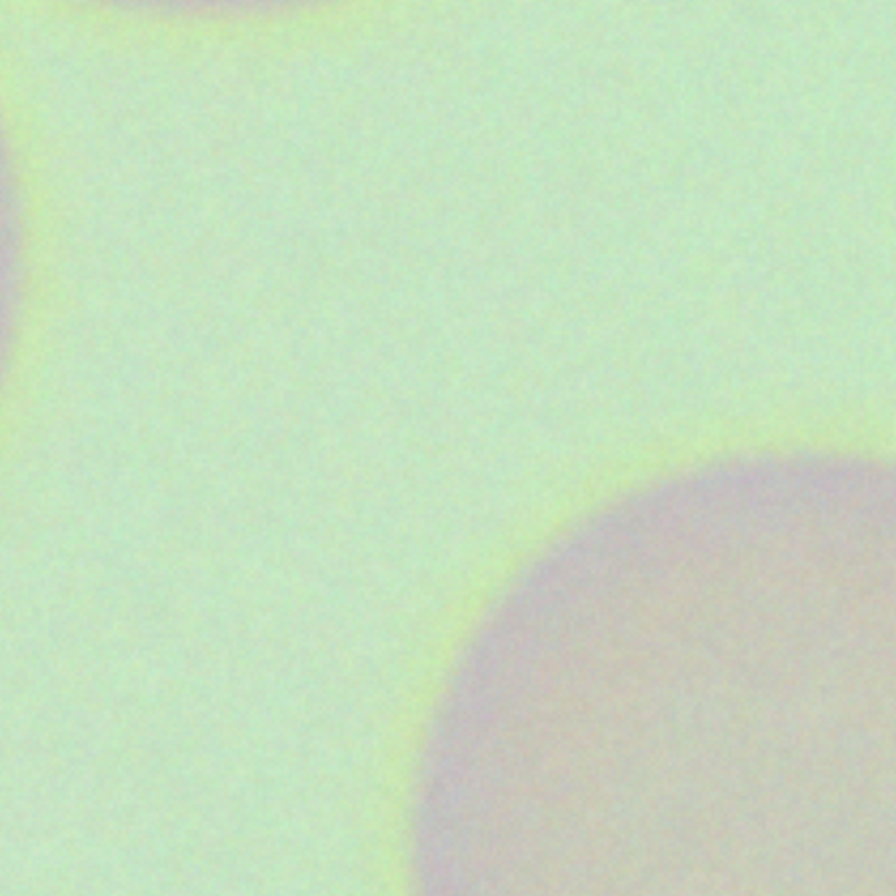
A WebGL 2 fragment shader for this background:

```glsl
#version 300 es
precision highp float;
// Soft pastel green field with three large blurred grey discs at its borders.
// Each disc is a distance function with a lime halo outside and a mauve rim
// inside that warms toward its centre; coloured value noise adds film grain.
uniform vec2 u_resolution;
out vec4 fragColor;

vec3 hash3(vec2 cell) {
  vec3 p = fract(cell.xyx * vec3(0.1031, 0.1030, 0.0973));
  p += dot(p, p.yxz + 33.33);
  return fract((p.xxy + p.yzz) * p.zyx);
}

// Smooth value noise per colour channel, centred on zero
vec3 colorNoise(vec2 p) {
  vec2 cell = floor(p), f = fract(p);
  f = f * f * (3.0 - 2.0 * f);
  vec3 low = mix(hash3(cell), hash3(cell + vec2(1, 0)), f.x);
  vec3 high = mix(hash3(cell + vec2(0, 1)), hash3(cell + vec2(1, 1)), f.x);
  return mix(low, high, f.y) - 0.5;
}

float disc(vec2 p, vec2 center, float radius) {
  return length(p - center) - radius;
}

void main() {
  vec2 uv = gl_FragCoord.xy / u_resolution;

  // Signed distance to the nearest disc
  float d = disc(uv, vec2(0.898, 0.056), 0.439);
  d = min(d, disc(uv, vec2(0.232, 1.508), 0.523));
  d = min(d, disc(uv, vec2(-0.410, 0.717), 0.434));

  // Green field with a lime halo hugging each disc
  vec3 field = mix(vec3(0.778, 0.896, 0.762), vec3(0.770, 0.902, 0.758), uv.x * uv.y);
  float halo = exp(-pow(max(d - 0.012, 0.0) / 0.042, 1.5));
  field = mix(field, vec3(0.790, 0.908, 0.688), halo * 0.9);

  // Disc interior: mauve rim, warm band, pale olive centre
  vec3 inside = mix(vec3(0.768, 0.756, 0.748), vec3(0.787, 0.780, 0.722),
                    smoothstep(0.02, 0.14, -d));
  inside = mix(inside, vec3(0.785, 0.800, 0.730), smoothstep(0.10, 0.30, -d));

  vec3 color = mix(field, inside, smoothstep(0.024, -0.024, d));

  // Coarse mottling and fine grain
  color += 0.012 * colorNoise(uv * 24.0);
  color += 0.030 * colorNoise(uv * 100.0 + 17.0);
  color += 0.035 * colorNoise(uv * 210.0 + 51.0);
  fragColor = vec4(color, 1.0);
}
```
